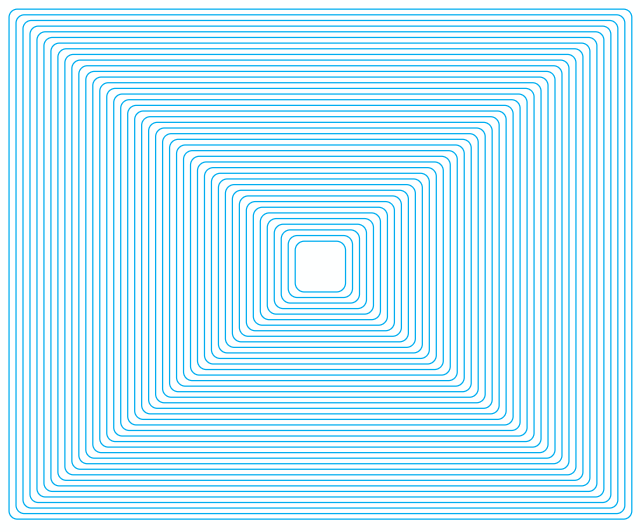
Write a Shadertoy shader that draws this background.

```glsl
// Nested rounded rectangles in thin cyan outline, shrinking to a small square on white.
#define RING_COUNT 42
#define INNER_HALF vec2(0.0473, 0.0477)
#define OUTER_HALF vec2(0.5853, 0.4793)
#define INNER_CENTER vec2(0.0007, -0.0011)
#define OUTER_CENTER vec2(0.0008, 0.0035)
#define INNER_RADIUS 0.0172
#define OUTER_RADIUS 0.0157
#define LINE_WIDTH 0.00235
#define LINE_COLOR vec3(0.0, 0.68, 0.94)
#define PAPER_COLOR vec3(0.998, 1.0, 1.0)

// Signed distance to a rectangle with rounded corners.
float roundedBox(vec2 p, vec2 halfSize, float radius) {
    vec2 q = abs(p) - halfSize + radius;
    return length(max(q, 0.0)) + min(max(q.x, q.y), 0.0) - radius;
}

// Antialiased coverage of an outline at the given distance.
float outline(float dist, float pixel) {
    float halfWidth = 0.5 * LINE_WIDTH;
    float lo = max(abs(dist) - 0.5 * pixel, -halfWidth);
    float hi = min(abs(dist) + 0.5 * pixel, halfWidth);
    return clamp((hi - lo) / pixel, 0.0, 1.0);
}

void mainImage(out vec4 fragColor, in vec2 fragCoord) {
    // Centered coordinates, one unit per canvas height
    vec2 p = (fragCoord - 0.5 * iResolution.xy) / iResolution.y;
    float pixel = 1.0 / iResolution.y;

    // Rings evenly stepped from the inner square to the outer frame
    float ink = 0.0;
    for (int i = 0; i < RING_COUNT; i++) {
        float t = float(i) / float(RING_COUNT - 1);
        vec2 center = mix(INNER_CENTER, OUTER_CENTER, t);
        vec2 halfSize = mix(INNER_HALF, OUTER_HALF, t);
        float radius = mix(INNER_RADIUS, OUTER_RADIUS, t);
        ink = max(ink, outline(roundedBox(p - center, halfSize, radius), pixel));
    }

    fragColor = vec4(mix(PAPER_COLOR, LINE_COLOR, ink), 1.0);
}
```
